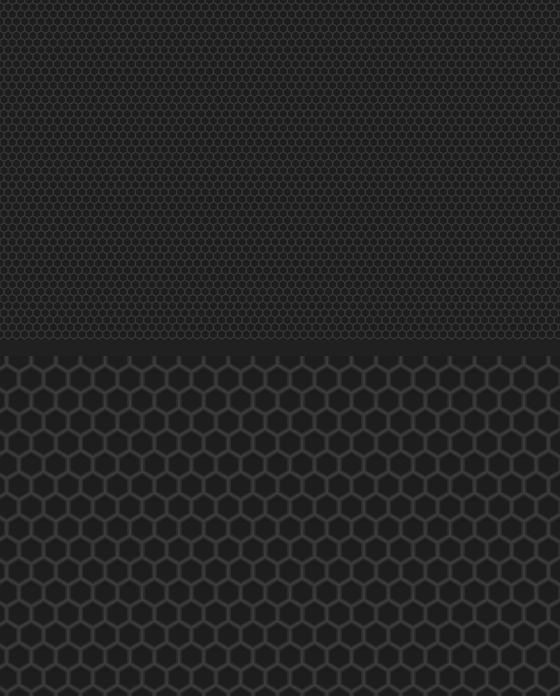
Top, the full canvas; bottom, a detail of the centre.
Reproduce this pattern procedurally as a WebGL 2 fragment shader.

```glsl
#version 300 es
precision highp float;

uniform vec2 u_resolution;
out vec4 fragColor;

// Offset from the centre of the nearest pointy-topped hexagon, one unit wide
vec2 hexCell(vec2 p) {
    vec2 period = vec2(1.0, sqrt(3.0));
    vec2 a = mod(p, period) - 0.5 * period;
    vec2 b = mod(p + 0.5 * period, period) - 0.5 * period;
    return dot(a, a) < dot(b, b) ? a : b;
}

// Zero at the centre, 0.5 on the cell boundary
float hexRadius(vec2 p) {
    p = abs(p);
    return max(p.x, dot(p, vec2(0.5, 0.8660254)));
}

void main() {
    // Cells across the canvas, with rows anchored to the top edge
    float cellsAcross = 68.2;
    vec2 p = (gl_FragCoord.xy - vec2(0.0, u_resolution.y)) / u_resolution.x * cellsAcross;
    vec2 cell = hexCell(p + vec2(0.5, 0.89 + 0.8660254));
    float radius = hexRadius(cell);
    float blur = 0.5 * cellsAcross / u_resolution.x;

    // Recessed hole and surrounding wall
    vec3 hole = vec3(0.112);
    vec3 wall = vec3(0.172);
    vec3 ridge = vec3(0.235);
    vec3 color = mix(hole, wall, smoothstep(0.39 - blur, 0.39 + blur, radius));

    // Raised ridge, brightest on the slanted walls below each hole
    float light = mix(0.75, 1.0, smoothstep(0.1, -0.3, cell.y));
    float crest = smoothstep(0.455 - blur, 0.455 + blur, radius);
    color = mix(color, ridge, crest * light);

    // Soft shadow under the upper rim
    float shade = smoothstep(0.2, 0.4, cell.y) * (1.0 - crest);
    color *= 1.0 - 0.1 * shade;

    fragColor = vec4(color, 1.0);
}
```
